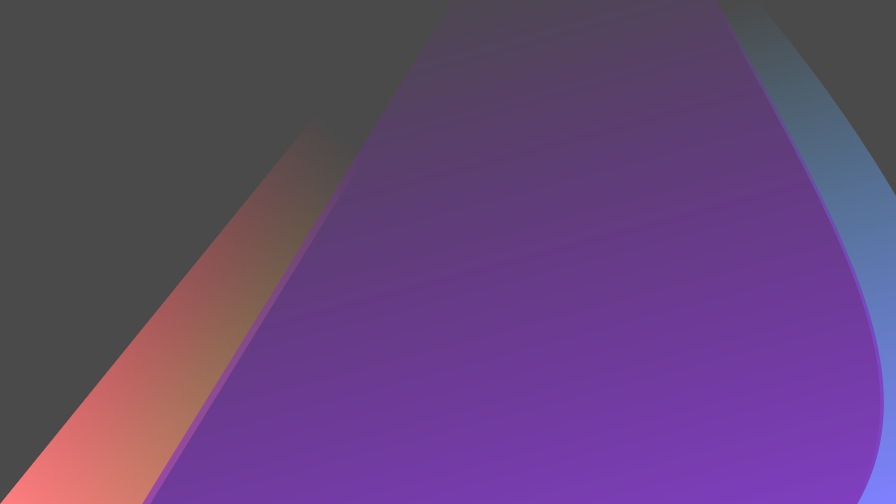
Write a Shadertoy shader that draws this background.

```glsl
// Three translucent panels on flat grey: a coral wedge, a blue sliver and a
// large violet sheet. Each is bounded by lines or polynomial curves and filled
// with a linear fade; the violet sheet overlaps the others in thin bright rims.

#define GREY vec3(0.29)
#define CORAL vec3(1.0, 0.5, 0.5)
#define BLUE vec3(0.5, 0.5, 1.0)
#define VIOLET vec3(0.5, 0.25, 0.75)
#define LEFT_RIM 0.016
#define RIGHT_RIM 0.007

// Antialiased coverage of the region where d is positive
float coverage(float d) {
    float pixelStep = length(vec2(dFdx(d), dFdy(d)));
    return clamp(0.5 + d / max(pixelStep, 1e-6), 0.0, 1.0);
}

// Progress of p along the segment from a to b
float along(vec2 p, vec2 a, vec2 b) {
    vec2 axis = b - a;
    return clamp(dot(p - a, axis) / dot(axis, axis), 0.0, 1.0);
}

// Blend a panel whose hue drifts by tint as its opacity falls
vec3 layer(vec3 base, vec3 color, vec3 tint, float opacity, float mask) {
    return mix(base, color + tint * (1.0 - opacity), opacity * mask);
}

void mainImage(out vec4 fragColor, in vec2 fragCoord) {
    // Height units, with y measured down from the top edge
    vec2 p = vec2(fragCoord.x, iResolution.y - fragCoord.y) / iResolution.y;
    float y = p.y;

    // Panel boundaries
    float sheetLeft = 0.282 + 0.616 * (1.0 - y);
    float sheetRight = 1.421 + y * (0.57 + y * (-0.10 + y * (0.18 - 0.37 * y)));
    float sliverRight = 1.5 + y * (0.84 - 0.324 * y);
    float wedgeDepth = dot(p - vec2(0.0, 1.0), normalize(vec2(335.0, 272.0)));

    vec3 color = GREY;

    // Coral wedge, browner toward its inner side
    float side = smoothstep(0.0, 0.2, wedgeDepth);
    vec3 wedgeTint = mix(vec3(0.0, -0.17, -0.17), vec3(-0.25, 0.12, -0.25), side);
    float wedgeFade = 1.0 - along(p, vec2(0.0, 1.0), vec2(0.671, 0.259));
    float wedge = coverage(wedgeDepth) * coverage(sheetLeft + LEFT_RIM - p.x);
    color = layer(color, CORAL, wedgeTint, wedgeFade, wedge);

    // Blue sliver, greener as it fades upward
    float sliverFade = along(p, vec2(1.493, 0.0), vec2(1.778, 1.0));
    float sliver = coverage(p.x - sheetRight + RIGHT_RIM) * coverage(sliverRight - p.x);
    color = layer(color, BLUE, vec3(-0.16, 0.25, 0.0), sliverFade, sliver);

    // Violet sheet, opaque at the lower right
    float sheetFade = clamp(1.0 + dot(p - vec2(1.70, 1.0), vec2(0.207, 0.778)), 0.0, 1.0);
    float sheet = coverage(p.x - sheetLeft) * coverage(sheetRight - p.x);
    color = layer(color, VIOLET, vec3(0.0, -0.15, 0.0), sheetFade, sheet);

    fragColor = vec4(color, 1.0);
}
```
